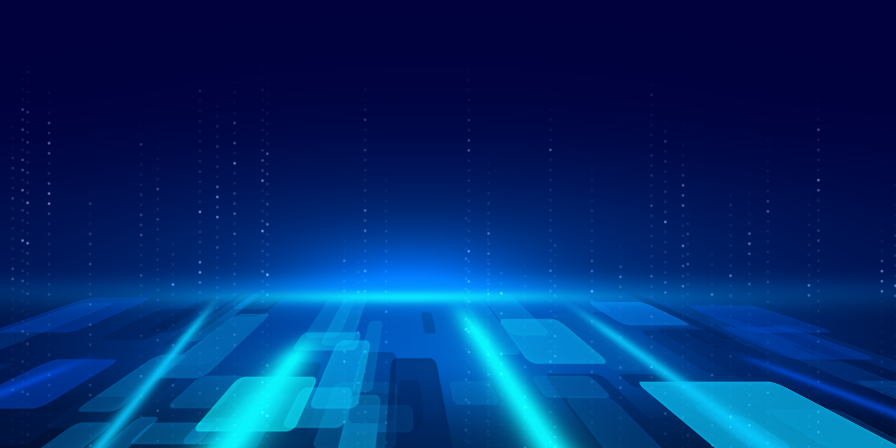
This background is drawn by a WebGL 1 fragment shader. Its source:

```glsl
precision highp float;
// A glowing blue horizon under a dark sky with columns of faint dots.
// Below it, translucent rounded panels and light beams spread out in perspective;
// panels are boxes in a fan-shaped floor space, dots are a hashed cell grid.
uniform vec2 u_resolution;

const vec3 NIGHT = vec3(0.0, 0.005, 0.24);
const vec3 DEEP = vec3(0.0, 0.06, 0.30);
const vec3 SHADE = vec3(0.0, 0.10, 0.32);
const vec3 BLUE = vec3(0.0, 0.30, 0.88);
const vec3 AZURE = vec3(0.02, 0.52, 0.95);
const vec3 SKYBLUE = vec3(0.03, 0.78, 0.98);
const vec3 CYAN = vec3(0.04, 0.95, 0.99);
const vec2 VANISH = vec2(0.90, 0.58);
const float HORIZON = 0.345;

float hash(float n) {
  return fract(sin(n * 127.1 + 3.7) * 4375.85);
}

// Elliptical falloff around a centre
float glow(vec2 p, vec2 centre, vec2 radius) {
  vec2 q = (p - centre) / radius;
  return exp(-dot(q, q));
}

// Rounded floor panel: place = (fan slope, height), size = half extents
float panel(vec2 p, vec2 place, vec2 size, float aa) {
  float slope = (p.x - VANISH.x) / max(VANISH.y - p.y, 0.05);
  float depth = VANISH.y - place.y;
  vec2 q = vec2((slope - place.x) * depth, p.y - place.y);
  vec2 extent = vec2(size.x * depth, size.y);
  float r = min(0.016, 0.5 * min(extent.x, extent.y));
  vec2 d = abs(q) - extent + r;
  float dist = length(max(d, 0.0)) + min(max(d.x, d.y), 0.0) - r;
  float rim = 0.2 * exp(-abs(dist) / 0.004);
  return (1.0 - smoothstep(-aa, aa, dist)) * (0.8 + rim);
}

// Light beam that widens from its far end to its near end
float beam(vec2 p, vec2 far, vec2 near, float width) {
  float t = (far.y - p.y) / (far.y - near.y);
  float x = (p.x - mix(far.x, near.x, t)) / (width * mix(0.5, 1.0, clamp(t, 0.0, 1.0)));
  float fade = smoothstep(-0.05, 0.25, t);
  return fade * (0.75 * exp(-x * x) + 0.3 * exp(-abs(x) * 0.6));
}

// Vertical strings of dots, thinning out with height
float dots(vec2 p, float spacing, float seed, float aa) {
  float column = floor(p.x / spacing);
  float h = hash(column + seed);
  float row = floor(p.y / 0.0225 + h);
  vec2 cell = vec2(fract(p.x / spacing) - mix(0.25, 0.75, h), fract(p.y / 0.0225 + h) - 0.5);
  float dist = length(cell * vec2(spacing, 0.0225));
  float spark = hash(row * 1.37 + column * 7.1 + seed);
  float top = mix(0.45, 0.9, hash(column * 2.3 + seed));
  float reach = 1.0 - smoothstep(top - 0.2, top, p.y);
  float strength = step(0.35, hash(column * 3.1 + seed)) * reach * (0.1 + 0.6 * pow(spark, 5.0));
  return strength * (1.0 - smoothstep(0.001, 0.0025 + aa, dist));
}

vec3 sky(vec2 p) {
  vec3 col = mix(DEEP, NIGHT, smoothstep(0.0, 0.45, p.y - HORIZON));
  col += vec3(0.0, 0.16, 0.24) * glow(p, vec2(0.95, HORIZON), vec2(0.72, 0.27));
  return col + vec3(0.0, 0.25, 0.48) * glow(p, vec2(0.91, HORIZON), vec2(0.27, 0.11));
}

// Base floor light, then scattered panels, then the large ones
vec3 floorLight(vec2 p, float aa) {
  float centre = glow(p, vec2(1.0, 0.22), vec2(0.72, 0.30));
  vec3 col = mix(vec3(0.0, 0.05, 0.24), vec3(0.0, 0.36, 0.78), centre);
  col *= 0.65 + 0.35 * smoothstep(0.0, 0.2, p.y);
  for (int i = 0; i < 70; i++) {
    float n = float(i);
    vec2 place = vec2(mix(-2.7, 2.9, hash(n)), mix(0.0, 0.335, hash(n + 51.3)));
    vec2 size = vec2(mix(0.04, 0.17, hash(n + 97.7)), mix(0.012, 0.08, hash(n + 143.1)));
    float near = exp(-place.x * place.x * 0.22);
    float shine = hash(n + 211.9);
    vec3 tint = mix(SHADE, mix(BLUE * 0.7, SKYBLUE, near * shine), smoothstep(0.3, 0.6, shine));
    col = mix(col, tint, mix(0.25, 0.55, hash(n + 171.3)) * panel(p, place, size, aa));
  }
  col = mix(col, SHADE, 0.65 * panel(p, vec2(0.06, 0.080), vec2(0.13, 0.120), aa));
  col = mix(col, BLUE, 0.50 * panel(p, vec2(-1.85, 0.143), vec2(0.20, 0.055), aa));
  col = mix(col, BLUE, 0.35 * panel(p, vec2(-2.58, 0.297), vec2(0.30, 0.039), aa));
  col = mix(col, BLUE, 0.35 * panel(p, vec2(2.52, 0.234), vec2(0.26, 0.036), aa));
  col = mix(col, BLUE, 0.35 * panel(p, vec2(2.70, 0.288), vec2(0.30, 0.030), aa));
  col = mix(col, AZURE, 0.55 * panel(p, vec2(1.86, 0.300), vec2(0.25, 0.026), aa));
  col = mix(col, SKYBLUE, 0.55 * panel(p, vec2(0.95, 0.238), vec2(0.23, 0.050), aa));
  col = mix(col, SKYBLUE, 0.50 * panel(p, vec2(-0.49, 0.238), vec2(0.20, 0.020), aa));
  col = mix(col, SKYBLUE, 0.55 * panel(p, vec2(-0.32, 0.164), vec2(0.11, 0.076), aa));
  col = mix(col, SKYBLUE, 0.50 * panel(p, vec2(-0.38, 0.090), vec2(0.13, 0.045), aa));
  col = mix(col, CYAN, 0.70 * panel(p, vec2(-0.66, 0.098), vec2(0.21, 0.061), aa));
  return mix(col, SKYBLUE, 0.85 * panel(p, vec2(1.56, 0.054), vec2(0.36, 0.094), aa));
}

void main() {
  vec2 p = gl_FragCoord.xy / u_resolution.y;
  float aa = 1.0 / u_resolution.y;
  float ground = 1.0 - smoothstep(HORIZON - 0.025, HORIZON + 0.015, p.y);
  vec3 col = mix(sky(p), floorLight(p, aa), ground);

  // Beams along the floor
  float wide = beam(p, vec2(1.01, 0.34), vec2(1.23, 0.0), 0.050)
             + beam(p, vec2(0.70, 0.26), vec2(0.51, 0.0), 0.065);
  float thin = beam(p, vec2(0.49, 0.34), vec2(0.22, 0.0), 0.022)
             + beam(p, vec2(1.26, 0.33), vec2(1.72, 0.0), 0.034);
  float side = beam(p, vec2(0.22, 0.21), vec2(-0.30, 0.0), 0.035)
             + beam(p, vec2(1.62, 0.22), vec2(2.20, 0.0), 0.035);
  col = mix(col, BLUE, ground * min(side * 0.7, 1.0));
  col = mix(col, SKYBLUE, ground * min(thin * 0.85, 1.0));
  col = mix(col, CYAN, ground * min(wide, 1.0));

  // Horizon haze, core and dots
  col += vec3(0.0, 0.15, 0.18) * glow(p, vec2(1.0, HORIZON), vec2(1.3, 0.035));
  col = mix(col, AZURE, 0.75 * glow(p, vec2(0.91, HORIZON), vec2(0.34, 0.035)));
  col = mix(col, CYAN, 0.85 * glow(p, vec2(0.91, HORIZON - 0.008), vec2(0.32, 0.014)));
  float sparkle = dots(p, 0.046, 11.0, aa) + dots(p, 0.071, 37.0, aa);
  col += vec3(0.55, 0.65, 0.65) * sparkle * mix(1.0, 0.35, ground);
  gl_FragColor = vec4(clamp(col, 0.0, 1.0), 1.0);
}
```
